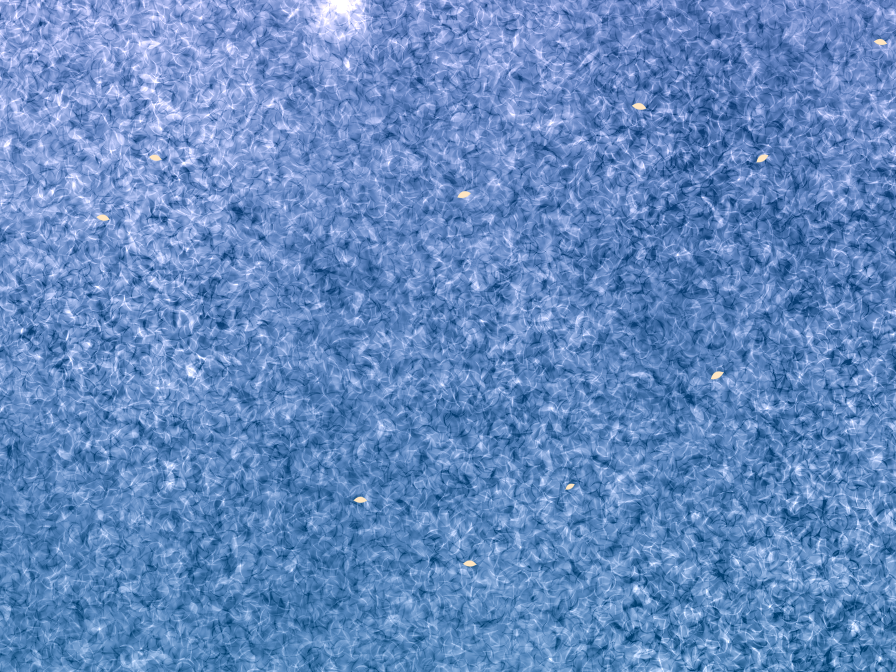
Give the GLSL for this texture, as a Shadertoy shader.

```glsl
// Blue frosted ice: matted fibres, curved flakes and pale chips under a soft light.

const vec3 DEEP_BLUE = vec3(0.17, 0.36, 0.58);
const vec3 MID_BLUE  = vec3(0.36, 0.52, 0.75);
const vec3 PALE_BLUE = vec3(0.69, 0.77, 0.95);
const vec3 CREAM     = vec3(1.0, 0.90, 0.76);
const vec3 TOP_TINT  = vec3(0.07, -0.01, 0.03);

const float BASE_TONE   = 0.52;   // tone is the green level of the ramp
const float CLOUD_TONE  = 0.16;
const float GRAIN_TONE  = 0.13;
const float FIBRE_TONE  = 0.19;
const float FLAKE_TONE  = 0.15;
const float CHIP_TONE   = 0.20;
const float FIBRE_CELL  = 0.013;  // cell sizes, as parts of the canvas height
const float FLAKE_CELL  = 0.023;
const float CHIP_CELL   = 0.075;
const float SPECK_CELL  = 0.20;
const float SPECK_SHARE = 0.20;
const vec2 FIBRE_SIZE = vec2(0.95, 0.13);  // half length and width, in cells
const vec2 FLAKE_SIZE = vec2(0.80, 0.25);
const vec2 CHIP_SIZE  = vec2(0.26, 0.10);
const vec2 SPECK_SIZE = vec2(0.055, 0.025);
const vec2 LIGHT_POS  = vec2(0.50, 1.02);

vec3 hash3(vec3 p) {
    p = fract(p * vec3(0.1031, 0.1030, 0.0973));
    p += dot(p, p.yxz + 33.33);
    return fract((p.xxy + p.yxx) * p.zyx);
}

float noise(vec2 p, float seed) {
    vec2 i = floor(p), f = fract(p);
    f = f * f * (3.0 - 2.0 * f);
    float a = hash3(vec3(i, seed)).x;
    float b = hash3(vec3(i + vec2(1, 0), seed)).x;
    float c = hash3(vec3(i + vec2(0, 1), seed)).x;
    float d = hash3(vec3(i + vec2(1, 1), seed)).x;
    return mix(mix(a, b, f.x), mix(c, d, f.x), f.y);
}

vec2 rotate(vec2 p, float angle) {
    float c = cos(angle), s = sin(angle);
    return vec2(c * p.x + s * p.y, c * p.y - s * p.x);
}

// Coverage of a bent lens with pointed ends
float lens(vec2 q, vec2 size, float bend, float pixel) {
    q.y += bend * q.x * q.x;
    float s = q.x / size.x;
    float width = size.y * (1.0 - s * s);
    return smoothstep(-pixel, pixel, width - abs(q.y));
}

// Sum of scattered lenses; each has a tone between darkest and 1
float scatter(vec2 uv, float cell, vec2 size, float darkest, float seed) {
    vec2 g = rotate(uv, seed * 0.7) / cell + 40.0;
    float pixel = 0.8 / (iResolution.y * cell);
    float sum = 0.0;
    for (int j = -1; j <= 1; j++)
    for (int i = -1; i <= 1; i++) {
        vec2 id = floor(g) + vec2(i, j);
        vec3 place = hash3(vec3(id, seed));
        vec3 kind = hash3(vec3(id, seed + 51.0));
        vec2 q = rotate(g - id - place.xy, 6.2832 * place.z);
        vec2 extent = size * mix(vec2(0.45), vec2(1.0), kind.xz);
        float tone = mix(darkest, 1.0, fract(kind.y * 7.3));
        float ridge = 0.8 + 0.4 * clamp(q.y / extent.y, -1.0, 1.0);
        sum += tone * ridge * lens(q, extent, 1.4 * (kind.y - 0.5), pixel);
    }
    return sum;
}

// Rare warm specks, at most one per cell
float specks(vec2 uv) {
    vec2 g = uv / SPECK_CELL;
    vec2 id = floor(g);
    vec3 place = hash3(vec3(id, 91.0));
    vec3 kind = hash3(vec3(id, 97.0));
    vec2 q = rotate(fract(g) - mix(vec2(0.15), vec2(0.85), place.xy), place.z - 0.3);
    float pixel = 0.8 / (iResolution.y * SPECK_CELL);
    return step(kind.x, SPECK_SHARE) * lens(q, SPECK_SIZE * mix(0.5, 1.0, kind.y), 2.0, pixel);
}

vec3 iceColor(float tone) {
    vec3 low = mix(DEEP_BLUE, MID_BLUE, (tone - DEEP_BLUE.g) / (MID_BLUE.g - DEEP_BLUE.g));
    vec3 high = mix(MID_BLUE, PALE_BLUE, (tone - MID_BLUE.g) / (PALE_BLUE.g - MID_BLUE.g));
    return tone < MID_BLUE.g ? low : high;
}

void mainImage(out vec4 fragColor, in vec2 fragCoord) {
    vec2 uv = fragCoord / iResolution.y;

    // Broad clouds, stretched upright, with light from the upper left
    float cloud = 0.5 * noise(uv * vec2(4.0, 2.5), 3.0) + 0.3 * noise(uv * vec2(11.0, 7.0), 5.0)
                + 0.2 * noise(uv * 22.0, 7.0) - 0.5;
    float tone = BASE_TONE + CLOUD_TONE * cloud;
    tone += 0.10 * smoothstep(1.0, 0.0, distance(uv, vec2(0.1, 1.05)));
    tone -= 0.05 * smoothstep(0.5, 0.0, distance(uv, vec2(1.25, 0.65)));

    // Fine matted detail, calmer in some patches
    float detail = 0.0;
    for (int k = 0; k < 3; k++) {
        float n = float(k);
        detail += GRAIN_TONE * (noise(rotate(uv, 0.6 + n) * (55.0 + 60.0 * n) + 300.0, 11.0 + n) - 0.5);
        detail += FLAKE_TONE * scatter(uv, FLAKE_CELL, FLAKE_SIZE, -0.9, 21.0 + n);
    }
    for (int k = 0; k < 4; k++)
        detail += FIBRE_TONE * scatter(uv, FIBRE_CELL, FIBRE_SIZE, -0.85, 31.0 + float(k));
    tone += detail * mix(0.75, 1.2, noise(uv * 4.0, 13.0));
    tone += CHIP_TONE * scatter(uv, CHIP_CELL, CHIP_SIZE, 0.1, 41.0);

    // Ragged highlight at the top edge
    vec2 toLight = (uv - LIGHT_POS) / vec2(0.045, 0.08);
    float glow = exp(-dot(toLight, toLight));
    tone += glow * (0.25 + 0.4 * noise(uv * 60.0, 17.0));

    vec3 color = iceColor(max(tone, 0.24)) + TOP_TINT * (uv.y - 0.5);
    color = mix(color, CREAM, specks(uv));
    fragColor = vec4(clamp(color, 0.0, 1.0), 1.0);
}
```
